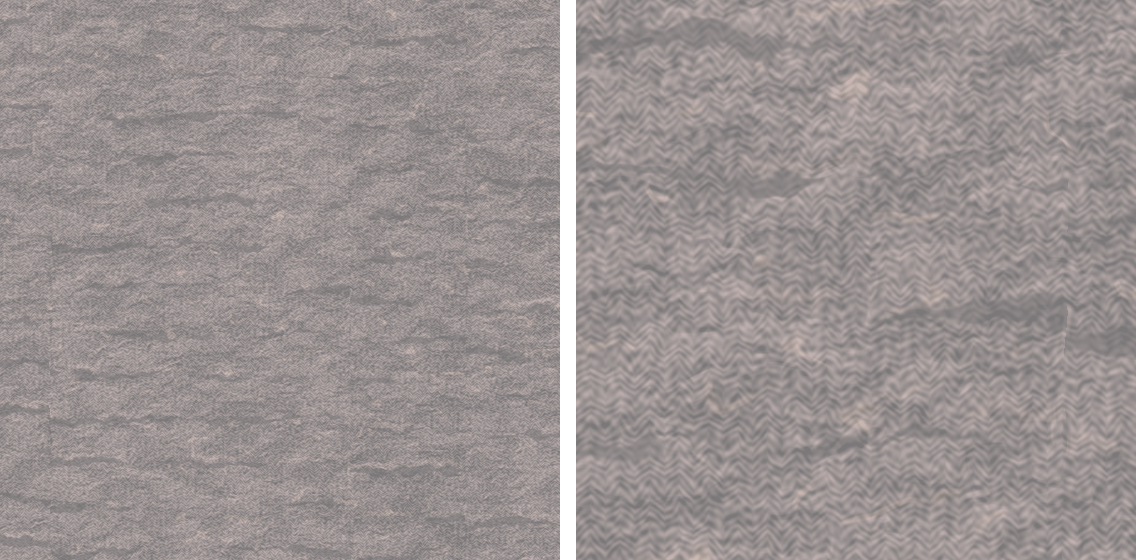
Left: the whole. Right: its middle third, enlarged.
Reproduce this texture procedurally as a three.js fragment shader.

```glsl
// Weathered, layered stone in dusty grey-pink: long broken ledges, faint upright
// seams, chipped plates and pale flakes, all under a fine woven grain.
// Warped gradient noise sets one tone value, which a two-colour ramp then tints.

#define ROWS 13.0
#define GRAIN 190.0
#define GRAIN_GAIN 0.62
#define WEAVE_GAIN 0.17
#define MOTTLE_GAIN 0.36
#define RELIEF_GAIN 1.5
#define CRACK_GAIN 0.34
#define FLAKE_GAIN 0.22
#define SEAMS vec3(0.09, 0.624, 0.832)
#define SHADE vec3(0.50, 0.485, 0.488)
#define BLUSH vec3(0.72, 0.668, 0.665)
#define WARM vec3(0.03, 0.019, 0.004)

varying vec2 vUv;

const float TAU = 6.28319;

vec2 gradient(vec2 cell) {
  vec3 q = fract(cell.xyx * vec3(0.1031, 0.1030, 0.0973));
  q += dot(q, q.yzx + 33.33);
  float angle = TAU * fract((q.x + q.y) * q.z);
  return vec2(cos(angle), sin(angle));
}

// Gradient noise, about -0.7 to 0.7
float noise(vec2 p) {
  vec2 i = floor(p), f = fract(p);
  vec2 u = f * f * f * (f * (f * 6.0 - 15.0) + 10.0);
  vec2 e = vec2(1.0, 0.0);
  float low = mix(dot(gradient(i), f), dot(gradient(i + e), f - e), u.x);
  float high = mix(dot(gradient(i + e.yx), f - e.yx), dot(gradient(i + 1.0), f - 1.0), u.x);
  return mix(low, high, u.y);
}

float fbm(vec2 p) {
  float sum = 0.0, gain = 0.55;
  for (int k = 0; k < 4; k++) {
    sum += gain * noise(p);
    p = p * 2.03 + 17.3;
    gain *= 0.58;
  }
  return sum;
}

// Stone height: rounded lumps with sharp-edged plates chipped out of them
float stoneHeight(vec2 p) {
  vec2 warp = vec2(noise(p * 22.0 + 3.1), noise(p * 22.0 + 41.7));
  float lumps = fbm((p + 0.018 * warp) * vec2(13.0, 21.0));
  return lumps + 0.13 * smoothstep(-0.03, 0.03, lumps);
}

// Dark broken cracks (x) and the pale lips above them (y)
vec2 ledges(vec2 p, float column) {
  float y = p.y * ROWS + 0.23 * column + 0.3 * noise(p * vec2(4.0, 7.0))
          + 0.16 * noise(p * vec2(20.0, 24.0)) + 0.12 * noise(p * 58.0);
  float row = floor(y), d = fract(y) - 0.5;
  float presence = noise(vec2(p.x * 4.5 + row * 5.7, row * 7.37 + 0.4))
                 + 0.6 * noise(vec2(p.x * 21.0, row * 3.61 + 0.3));
  float halfWidth = min(0.035 + 0.24 * presence, 0.1);
  float crack = smoothstep(-0.015, 0.035, halfWidth - abs(d));
  float lipPresence = noise(vec2(p.x * 8.0 + 9.0, row * 4.43 + 0.5));
  float lip = smoothstep(0.09, 0.12, d) * smoothstep(0.23, 0.17, d);
  return vec2(crack, lip * smoothstep(0.06, 0.22, lipPresence));
}

// Small, mostly level chips along broken noise contours
float flakes(vec2 p) {
  vec2 q = p * vec2(15.0, 30.0) + 0.4 * noise(p * 40.0);
  float line = smoothstep(0.09, 0.03, abs(noise(q + 5.0)));
  return line * smoothstep(0.2, 0.34, noise(p * vec2(25.0, 34.0) + 63.0));
}

// Herringbone threads broken up by isotropic grain
float cloth(vec2 p) {
  float zigzag = abs(fract(p.x * GRAIN * 0.3) - 0.5);
  float thread = sin(TAU * (p.y * GRAIN + 2.6 * zigzag + 0.9 * noise(p * 75.0)));
  return GRAIN_GAIN * noise(p * GRAIN + 11.0) + WEAVE_GAIN * thread;
}

void main() {
  vec2 p = vUv;

  // Upright seams divide the stone into columns
  float x = p.x + 0.005 * noise(vec2(p.y * 24.0, 2.5));
  float column = dot(step(SEAMS, vec3(x)), vec3(1.0));
  vec3 gap = abs(x - SEAMS);
  float seam = smoothstep(0.0032, 0.001, min(gap.x, min(gap.y, gap.z)));
  float seamNoise = noise(vec2(p.y * 16.0, p.x * 9.0 + 0.4));
  float seamTone = sign(seamNoise) * 0.24 * smoothstep(0.08, 0.25, abs(seamNoise));

  // Gentle mottling, and light falling from above on the chipped plates
  float height = stoneHeight(p);
  float slope = height - stoneHeight(p + vec2(-0.0012, 0.0026));
  float tone = 0.42 + MOTTLE_GAIN * height + clamp(RELIEF_GAIN * slope, -0.24, 0.24);
  tone += 0.14 * noise(p * vec2(3.0, 4.0) + 8.0) + 0.025 * sin(column * 2.4);
  tone += 0.1 * noise(p * vec2(30.0, 120.0)) + 0.09 * noise(p * vec2(95.0, 28.0));

  // Ledges, seams and flakes
  vec2 ledge = ledges(p, column);
  float flake = flakes(p);
  tone += 0.18 * ledge.y + FLAKE_GAIN * flake + seam * seamTone;
  tone = mix(tone, min(tone, 0.45) - CRACK_GAIN, 0.8 * ledge.x);

  // Grain is quieter inside the cracks
  tone += cloth(p) * (1.0 - 0.5 * ledge.x);
  vec3 colour = mix(SHADE, BLUSH, clamp(tone, -0.08, 1.15));
  colour += WARM * (flake + 0.5 * ledge.y) * (1.0 - ledge.x);
  gl_FragColor = vec4(colour, 1.0);
}
```
